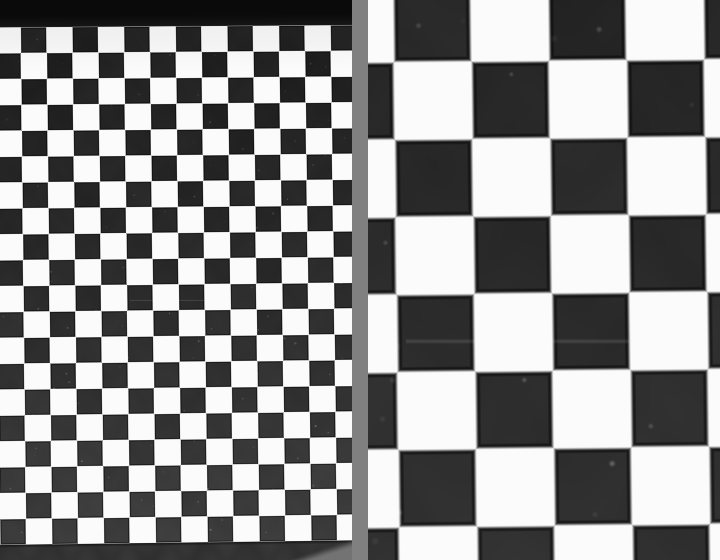
Left, the full canvas; right, a detail of the centre.
Give the GLSL for this pattern, as a Shadertoy shader.

```glsl
// Lengths are fractions of the canvas height, y runs downward
const float ROWS = 20.0;
const vec2  BOARD_ORIGIN = vec2(0.0363, 0.0488);
const vec2  SQUARE_SIZE = vec2(0.0461, 0.04622);
const vec2  LEAN = vec2(0.0107, -0.0065);       // skew of columns and rows
const vec2  SPREAD = vec2(0.0002, -0.00032);    // drift of square size
const float EDGE_BLUR = 0.0013;
const float WHITE_BLEED = 0.0006;
const float RIM_WIDTH = 0.0030;
const float RIM_SHADE = 0.45;
const float PAPER_TONE = 0.985;
const float INK_TOP = 0.125;
const float INK_BOTTOM = 0.25;
const float TOP_BAND_TONE = 0.04;
const float BOTTOM_BAND_TONE = 0.20;
const float GLARE_TONE = 0.45;
const float SPECK_CELL = 0.026;
const float SPECK_RADIUS = 0.0019;
const float SPECK_DENSITY = 0.25;
const vec3  SCRATCH = vec3(0.232, 0.365, 0.5365); // left, right, height

float hash(vec2 p) {
    vec3 q = fract(p.xyx * vec3(0.1031, 0.1030, 0.0973));
    q += dot(q, q.yzx + 33.33);
    return fract((q.x + q.y) * q.z);
}

// Board coordinates: one unit per square, row 0 at the top
vec2 boardCoord(vec2 p) {
    return (p - BOARD_ORIGIN - LEAN * p.yx) / (SQUARE_SIZE + SPREAD * p.yx);
}

// Signed distance to the nearest square edge, positive in white
float checkerDistance(vec2 board) {
    vec2 cell = floor(board);
    vec2 local = board - cell;
    vec2 gap = min(local, 1.0 - local) * SQUARE_SIZE;
    float parity = mod(cell.x + cell.y, 2.0);
    return min(gap.x, gap.y) * (parity * 2.0 - 1.0);
}

// Sparse dust, one candidate dot per noise cell
float specks(vec2 p, float blur) {
    vec2 cell = floor(p / SPECK_CELL);
    vec2 local = fract(p / SPECK_CELL);
    vec2 centre = 0.2 + 0.6 * vec2(hash(cell + 7.0), hash(cell + 31.0));
    float radius = SPECK_RADIUS * (0.4 + 0.6 * hash(cell + 53.0));
    float dist = length(local - centre) * SPECK_CELL;
    float dot_ = 1.0 - smoothstep(radius - blur, radius + blur, dist);
    return dot_ * step(hash(cell + 71.0), SPECK_DENSITY) * hash(cell + 97.0);
}

// Uneven film from layered sines
float film(vec2 p) {
    float a = sin(p.x * 71.0 + 2.0 * sin(p.y * 43.0));
    float b = sin(p.y * 113.0 + 2.0 * sin(p.x * 89.0));
    return 0.5 * (a + b);
}

void mainImage(out vec4 fragColor, in vec2 fragCoord) {
    vec2 p = fragCoord / iResolution.y;
    p.y = 1.0 - p.y;
    float blur = max(EDGE_BLUR, 0.7 / iResolution.y);

    vec2 board = boardCoord(p);
    float d = checkerDistance(board) + WHITE_BLEED;
    float white = smoothstep(-blur, blur, d);

    // Ink fades down the sheet, varies by square and darkens at its rim
    float ink = mix(INK_TOP, INK_BOTTOM, pow(clamp(p.y, 0.0, 1.0), 1.5));
    ink += 0.025 * (hash(floor(board) + 40.0) - 0.5) + 0.006 * film(p);
    float rim = 1.0 - smoothstep(RIM_WIDTH * 0.5, RIM_WIDTH, -d);
    ink *= 1.0 - RIM_SHADE * rim;

    // Dust and a faint scratch on the ink
    ink += 0.28 * specks(p, blur) * (0.35 + 0.65 * p.y);
    float scratch = smoothstep(blur * 1.5, 0.0, abs(p.y - SCRATCH.z));
    scratch *= step(SCRATCH.x, p.x) * step(p.x, SCRATCH.y);
    ink += 0.09 * scratch;

    // Paper is a little duller at the top
    float paper = PAPER_TONE - 0.045 * smoothstep(2.0, 0.0, board.y);
    float tone = mix(ink, paper, white);

    // Margins above and below, with a glare in the lower right corner
    float edge = blur / SQUARE_SIZE.y;
    float above = 1.0 - smoothstep(-edge, edge, board.y);
    float below = smoothstep(-edge, edge, board.y - ROWS);
    float topBand = TOP_BAND_TONE + 0.04 * smoothstep(-0.5, 0.0, board.y);
    float glare = smoothstep(0.0, 0.018, p.y - 1.0 + 0.33 * (p.x - 0.51));
    float bottomBand = BOTTOM_BAND_TONE + 0.015 * film(p);
    bottomBand *= smoothstep(-0.1, 0.15, board.y - ROWS);
    bottomBand = mix(bottomBand, GLARE_TONE, glare);
    tone = mix(tone, topBand, above);
    tone = mix(tone, bottomBand, below);

    fragColor = vec4(vec3(clamp(tone, 0.0, 1.0)), 1.0);
}
```
